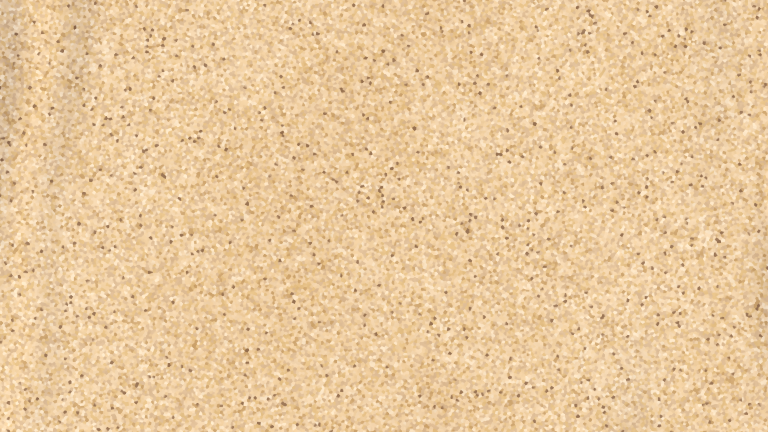
Reproduce this texture procedurally as a Shadertoy shader.

```glsl
// Pale dry sand: fine packed grains with a few dark specks and soft wind ripples.
// Jittered cellular noise picks a palette colour per grain and blends the borders;
// layered sines and soft bands add the broad shading.

const float GRAIN_ROWS = 152.0;    // grains per canvas height
const float CLUMP_ROWS = 62.0;     // loose clumps per canvas height
const float GRAIN_SHARPNESS = 6.5;
const float GRAIN_CONTRAST = 1.42;
const float CLUMP_STRENGTH = 0.03;
const float SPECK_SHARE = 0.015;
const float BROAD_STRENGTH = 0.008;

const vec3 MEAN_SAND = vec3(0.925, 0.798, 0.625);
const vec3 BROWN = vec3(0.85, 0.70, 0.50);
const vec3 OCHRE = vec3(0.91, 0.77, 0.56);
const vec3 BEIGE = vec3(0.89, 0.76, 0.60);
const vec3 GOLD  = vec3(0.94, 0.81, 0.63);
const vec3 CREAM = vec3(0.95, 0.83, 0.67);
const vec3 PALE  = vec3(0.97, 0.87, 0.73);
const vec3 SPECK = vec3(0.70, 0.56, 0.42);
const vec3 SHADE = vec3(0.10, 0.085, 0.05);  // light lost in a trough

vec3 hash3(vec2 cell) {
    vec3 q = fract(cell.xyx * vec3(0.1031, 0.1030, 0.0973));
    q += dot(q, q.yxz + 33.33);
    return fract((q.xxy + q.yzz) * q.zyx);
}

// Palette pick by cumulative area share
vec3 grainColour(vec2 cell) {
    vec3 h = hash3(cell + 71.0);
    vec3 c = BROWN;
    c = mix(c, OCHRE, step(0.07, h.x));
    c = mix(c, BEIGE, step(0.22, h.x));
    c = mix(c, GOLD,  step(0.42, h.x));
    c = mix(c, CREAM, step(0.65, h.x));
    c = mix(c, PALE,  step(0.91, h.x));
    c = mix(c, SPECK, step(h.y, SPECK_SHARE));
    return c + (h.z - 0.5) * 0.03;
}

// Cellular grains, weighted so that neighbours meet in smooth edges
vec3 grains(vec2 p) {
    vec2 base = floor(p);
    vec3 sum = vec3(0.0);
    float total = 0.0;
    for (int y = -1; y <= 1; y++)
    for (int x = -1; x <= 1; x++) {
        vec2 cell = base + vec2(x, y);
        vec2 d = cell + 0.1 + 0.8 * hash3(cell).xy - p;
        float w = exp(-GRAIN_SHARPNESS * dot(d, d));
        sum += w * grainColour(cell);
        total += w;
    }
    return sum / total;
}

// Smooth cellular brightness of loose clumps, about -0.5 to 0.5
float clumps(vec2 p) {
    vec2 base = floor(p);
    float sum = 0.0, total = 0.0;
    for (int y = -1; y <= 1; y++)
    for (int x = -1; x <= 1; x++) {
        vec2 cell = base + vec2(x, y);
        vec3 h = hash3(cell + 19.0);
        vec2 d = cell + h.xy - p;
        float w = exp(-4.0 * dot(d, d));
        sum += w * (h.z - 0.5);
        total += w;
    }
    return sum / total;
}

float band(float x, float centre, float width) {
    float d = (x - centre) / width;
    return exp(-d * d);
}

// Troughs near the side edges, positive where shaded
float ripples(vec2 uv) {
    float bend = 0.008 * sin(uv.y * 9.0);
    float upper = smoothstep(0.35, 0.95, uv.y);
    float s = 0.85 * band(uv.x, 0.005 + bend, 0.02) * smoothstep(0.2, 0.75, uv.y);
    s += 0.65 * band(uv.x, 0.045 + 0.055 * uv.y + bend, 0.022) * (0.35 + 0.65 * upper);
    s -= 0.20 * band(uv.x, 0.015 + 0.035 * uv.y + bend, 0.018);
    s += 0.65 * band(uv.x, 1.005, 0.025) * band(uv.y, 0.35, 0.22);
    s += 0.25 * band(uv.x, 0.93 + bend, 0.03) * upper;
    s += 0.25 * band(uv.x, 0.82 + 0.06 * uv.y, 0.04) * (1.0 - smoothstep(0.0, 0.35, uv.y));
    s -= 0.90 * band(uv.x, 1.005, 0.008) * band(uv.y, 0.54, 0.07);
    return s;
}

float broadWaves(vec2 p) {
    return sin(p.x * 5.1 + 1.2 * sin(p.y * 3.7))
         + 0.6 * sin(p.x * 9.3 - p.y * 6.1 + 1.7)
         + 0.4 * sin(p.x * 17.0 + p.y * 13.0);
}

void mainImage(out vec4 fragColor, in vec2 fragCoord) {
    vec2 uv = fragCoord / iResolution.xy;
    vec2 p = fragCoord / iResolution.y;

    // Slight turn hides the cell rows
    vec2 turned = mat2(0.87, 0.49, -0.49, 0.87) * p + 3.0;
    vec3 colour = MEAN_SAND + GRAIN_CONTRAST * (grains(turned * GRAIN_ROWS) - MEAN_SAND);

    // Clumps and broad light shift blue more than red, as warm sand does
    float tone = CLUMP_STRENGTH * clumps(turned * CLUMP_ROWS) + BROAD_STRENGTH * broadWaves(p);
    colour += tone * vec3(0.7, 1.0, 1.3);
    colour -= SHADE * ripples(uv);

    fragColor = vec4(clamp(colour, 0.0, 1.0), 1.0);
}
```
